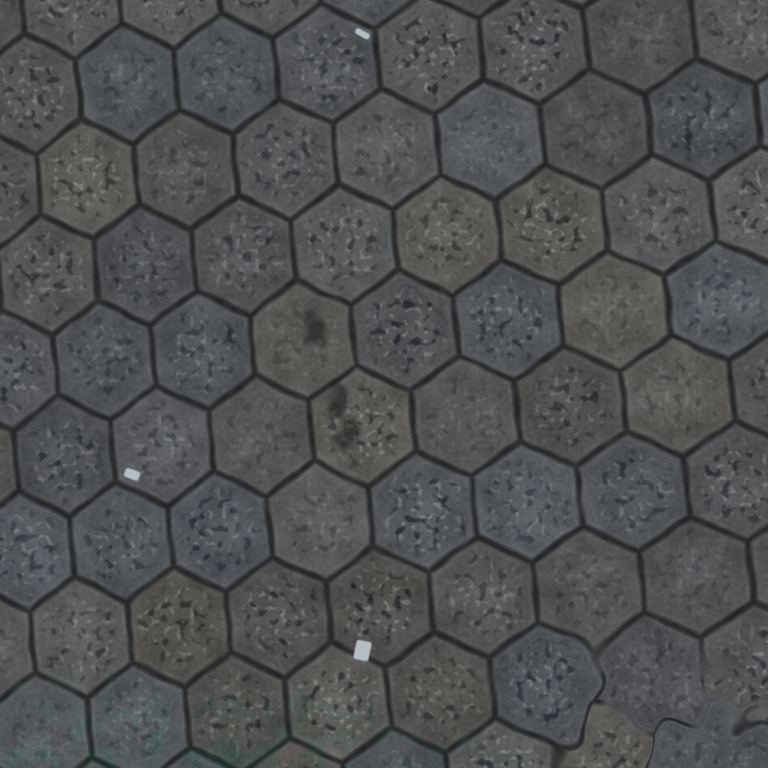
This texture is drawn by a WebGL 1 fragment shader. Its source:

```glsl
precision highp float;
// Worn hexagonal concrete pavers: a slightly turned and stretched hex lattice
// gives the joints, hashed cell ids vary each paver, and layered gradient
// noise adds mottling, grit, stains, moss and a disturbed lower-right corner.

uniform vec2 u_resolution;

#define PITCH vec2(0.1335, 0.1368)      // paver spacing along and across rows
#define ANCHOR vec2(0.4714, 0.4453)     // centre of the reference paver
#define TILT 0.0977                     // row angle in radians
#define SPREAD 0.07                     // rightward growth of the pavers
#define JOINT 0.026                     // joint half width, in pavers
#define GRIT 0.15                       // strength of specks and grains
#define TILE_COLOR vec3(0.322, 0.326, 0.328)
#define JOINT_COLOR vec3(0.150, 0.151, 0.156)
#define LITTER_COLOR vec3(0.70, 0.74, 0.77)

float hash(vec2 p) {
    vec3 h = fract(vec3(p.xyx) * 0.1031);
    h += dot(h, h.yzx + 33.33);
    return fract((h.x + h.y) * h.z);
}

float cornerSlope(vec2 cell, vec2 offset) {
    float angle = 6.2831853 * hash(cell);
    return dot(vec2(cos(angle), sin(angle)), offset);
}

// Gradient noise, roughly -0.7 to 0.7
float noise(vec2 p) {
    p += 57.0;
    vec2 i = floor(p), f = fract(p);
    vec2 u = f * f * f * (f * (f * 6.0 - 15.0) + 10.0);
    vec2 e = vec2(1.0, 0.0);
    return mix(mix(cornerSlope(i, f), cornerSlope(i + e, f - e), u.x),
               mix(cornerSlope(i + e.yx, f - e.yx), cornerSlope(i + 1.0, f - 1.0), u.x), u.y);
}

float fbm(vec2 p) {
    float sum = 0.0, amp = 1.0;
    for (int k = 0; k < 3; k++) {
        sum += amp * noise(p);
        p = p * 2.03 + 11.7;
        amp *= 0.55;
    }
    return sum;
}

mat2 rotation(float a) {
    return mat2(cos(a), sin(a), -sin(a), cos(a));
}

// Canvas position to lattice position, one unit per paver
vec2 toLattice(vec2 p) {
    vec2 d = p - ANCHOR;
    d.x -= SPREAD * d.x * d.x;
    return rotation(-TILT) * d / PITCH;
}

// Centre of the nearest hexagon
vec2 hexCentre(vec2 q) {
    vec2 s = vec2(1.0, 1.7320508);
    vec2 a = floor(q / s + 0.5) * s;
    vec2 b = (floor(q / s) + 0.5) * s;
    return dot(q - a, q - a) < dot(q - b, q - b) ? a : b;
}

float hexEdge(vec2 local) {
    vec2 a = abs(local);
    return 0.5 - max(a.x, dot(a, vec2(0.5, 0.8660254)));
}

void main() {
    float pixel = 1.0 / min(u_resolution.x, u_resolution.y);
    vec2 p = gl_FragCoord.xy * pixel;

    // Lattice with slightly uneven edges, broken up in the corner
    float rubble = smoothstep(0.69, 0.80, p.x) * (1.0 - smoothstep(0.10, 0.20, p.y));
    vec2 q = toLattice(p);
    q += 0.022 * vec2(noise(p * 28.0), noise(p * 28.0 + 19.0));
    q += rubble * 0.55 * vec2(noise(p * 17.0 + 5.0), noise(p * 17.0 + 31.0));
    vec2 centre = hexCentre(q);
    vec2 id = floor(centre * vec2(2.0, 1.1547005) + 0.5) + 40.0;
    float edge = hexEdge(q - centre);
    float shade = hash(id) - 0.5;
    float wear = hash(id + 71.0);
    float warmth = hash(id + 133.0) - 0.5;

    // Paver body: own shade and tint, mottling, dusty middle
    vec3 color = TILE_COLOR + 0.045 * shade;
    color += warmth * vec3(0.022, 0.004, -0.026);
    color += 0.055 * fbm(p * 24.0) + 0.035 * noise(p * 170.0);
    color += 0.025 * smoothstep(0.15, 0.45, edge);

    // Dark pits and pale grains, sparse along the smooth rim
    float worn = smoothstep(0.05, 0.24, edge + 0.12 * noise(p * 40.0)) * mix(0.35, 1.0, wear);
    float pits = smoothstep(0.08, 0.42, noise(p * 82.0 + 3.0) + 0.25 * noise(p * 150.0));
    float grains = smoothstep(0.10, 0.45, noise(p * 118.0 + 47.0));
    color -= GRIT * worn * pits * vec3(1.0, 0.97, 0.88);
    color += GRIT * worn * grains * vec3(0.85, 0.83, 0.76);

    // Rim catching light, then the joint
    float rim = smoothstep(0.03, 0.05, edge) * (1.0 - smoothstep(0.05, 0.09, edge));
    color += 0.03 * rim * (0.6 + noise(p * 30.0 + 9.0));
    float soft = 0.014 + pixel / PITCH.x;
    float width = JOINT * (1.0 + 0.5 * noise(p * 22.0 + 8.0));
    float joint = 1.0 - smoothstep(width - soft, width + soft, edge);
    joint *= mix(1.0, smoothstep(-0.15, 0.2, noise(p * 20.0 + 63.0)), rubble);
    color = mix(color, JOINT_COLOR + 0.05 * noise(p * 60.0), 0.93 * joint);

    // Green moss along the lower left
    float moss = (1.0 - smoothstep(0.02, 0.15, p.y)) * (1.0 - smoothstep(0.4, 0.72, p.x));
    moss *= smoothstep(-0.15, 0.4, fbm(p * 32.0 + 14.0));
    color += moss * vec3(-0.035, 0.025, 0.005);

    // Trail of dark stains and a few pale scraps of litter
    for (int k = 0; k < 3; k++) {
        float n = float(k);
        vec2 spot = p - mix(vec2(0.41, 0.57), vec2(0.452, 0.436), sqrt(n * 0.5));
        float stain = length(spot * vec2(1.0, 0.65)) + 0.012 * noise(p * 55.0);
        color *= 1.0 - 0.42 * (1.0 - smoothstep(0.004, 0.022, stain));

        vec2 scrap = p - vec2(0.472 - 0.3 * mod(n, 2.0), 0.956 * pow(0.4, n));
        scrap = abs(rotation(0.5 - 0.15 * n) * scrap);
        vec2 size = vec2(0.0095, 0.0035 + 0.0022 * n * n);
        float gap = length(max(scrap - size + 0.003, 0.0)) - 0.003;
        color = mix(color, LITTER_COLOR, 1.0 - smoothstep(-pixel, pixel + 0.001, gap));
    }
    gl_FragColor = vec4(clamp(color, 0.0, 1.0), 1.0);
}
```
